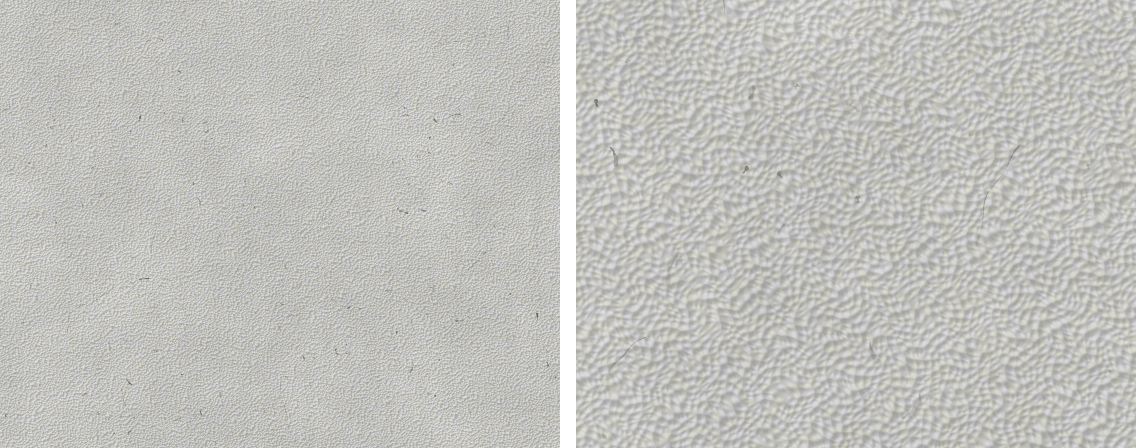
Left: the whole. Right: its middle third, enlarged.
Write a Shadertoy shader that draws this texture.

```glsl
// Pale grey plaster: a fine pebbled skin made by embossing cellular noise,
// clouded by layered sines, then marked with dark chips and faint scratches
// that are scattered as curved strokes over jittered grids.

vec2 hash22(vec2 p) {
    vec3 q = fract(p.xyx * vec3(0.1031, 0.1030, 0.0973));
    q += dot(q, q.yzx + 33.33);
    return fract((q.xx + q.yz) * q.zy);
}

// Cellular noise: x = distance to the nearest grain centre, y = its random id
vec2 grains(vec2 p) {
    vec2 cell = floor(p), best = vec2(9.0, 0.0);
    for (int y = -1; y <= 1; y++)
    for (int x = -1; x <= 1; x++) {
        vec2 id = cell + vec2(x, y);
        vec2 rnd = hash22(id);
        float d = length(id + rnd - p);
        if (d < best.x) best = vec2(d, fract(rnd.x * 7.3 + rnd.y * 3.1));
    }
    return best;
}

// Layered, warped sines for soft irregular clouds, roughly -1 to 1
float clouds(vec2 p) {
    float sum = 0.0, amp = 0.5;
    for (int i = 0; i < 6; i++) {
        p = mat2(0.8, 0.6, -0.6, 0.8) * p * 1.7 + 1.9;
        p += 0.6 * sin(p.yx * 0.8);
        sum += amp * sin(p.x) * sin(p.y);
        amp *= 0.78;
    }
    return sum;
}

// Coverage of scattered curved strokes; sizes are fractions of canvas height
float strokes(vec2 uv, float cells, float reach, float width, float density,
              float lean, float spread, float seed) {
    vec2 p = uv * cells, cell = floor(p);
    float pixel = 1.0 / iResolution.y, cover = 0.0;
    for (int y = -1; y <= 1; y++)
    for (int x = -1; x <= 1; x++) {
        vec2 id = cell + vec2(x, y) + seed;
        vec2 place = hash22(id), shape = hash22(id + 57.0), kind = hash22(id + 113.0);
        if (kind.x > density) continue;
        float angle = lean + spread * (shape.x - 0.5);
        vec2 q = (p + seed - id - place) / cells;
        q = mat2(cos(angle), -sin(angle), sin(angle), cos(angle)) * q;
        float halfLen = reach * mix(0.12, 1.0, shape.y * shape.y);
        float along = q.x / halfLen;
        q.y += halfLen * (kind.y - 0.5) * (0.6 * along * along + 0.1 * sin(along * 7.0));
        float d = length(vec2(max(abs(q.x) - halfLen, 0.0), q.y));
        float w = width * (0.75 + 0.4 * sin(along * 2.5 + kind.y * 20.0));
        float ink = 1.0 - smoothstep(w - 0.5 * pixel, w + 0.7 * pixel, d);
        cover = max(cover, ink * mix(0.4, 1.0, fract(kind.y * 9.0)));
    }
    return cover;
}

void mainImage(out vec4 fragColor, in vec2 fragCoord) {
    vec2 uv = fragCoord / iResolution.y;

    // Pebbled relief lit from the upper left, with shaded gaps between grains
    vec2 p = uv * vec2(172.0, 188.0);
    p += 0.35 * sin(p.yx * 0.9 + 2.0 * sin(p * 0.23));
    vec2 grain = grains(p);
    float relief = grains(p + vec2(0.26, -0.34)).x - grain.x;
    float gap = grain.x - 0.45;

    // Broad stains, smaller blotches and faint streaks along both axes
    float stain = clouds(uv * 3.0 + 4.0);
    float blotch = clouds(uv * 9.0 + 15.0);
    float streak = clouds(uv * vec2(40.0, 5.0)) + clouds(uv * vec2(6.0, 34.0) + 8.0);
    float wear = clouds(uv * 5.0 + 21.0);
    float tone = 0.757 + 0.215 * relief - 0.04 * gap;
    tone += 0.021 * stain + 0.012 * blotch + 0.009 * streak;
    vec3 color = vec3(tone);
    color.b -= 0.028 * smoothstep(0.3, 0.7, grain.y);

    // Long faint scratches, broken where the surface is less worn
    float broken = smoothstep(-0.3, 0.3, clouds(uv * 45.0));
    float scratch = strokes(uv, 4.0, 0.11, 0.0007, 0.65, 1.1, 1.5, 11.0);
    float hair = strokes(uv, 7.0, 0.05, 0.0006, 0.50, 0.5, 3.1, 37.0);
    color -= (0.20 * scratch + 0.20 * hair) * mix(0.2, 1.0, broken);

    // Small dark chips and dust with ragged ink, gathered in worn places
    float chip = strokes(uv, 13.0, 0.012, 0.0015, 0.32, 0.7, 3.1, 71.0);
    float dust = strokes(uv, 25.0, 0.005, 0.0014, 0.26, 0.7, 3.1, 93.0);
    float worn = smoothstep(-0.25, 0.35, wear);
    float ragged = mix(0.55, 1.0, smoothstep(-0.25, 0.2, clouds(uv * 80.0)));
    float dark = ragged * max(chip * mix(0.3, 0.95, worn), 0.8 * dust * worn);
    color = mix(color, vec3(0.33, 0.33, 0.30), dark);

    fragColor = vec4(color, 1.0);
}
```
